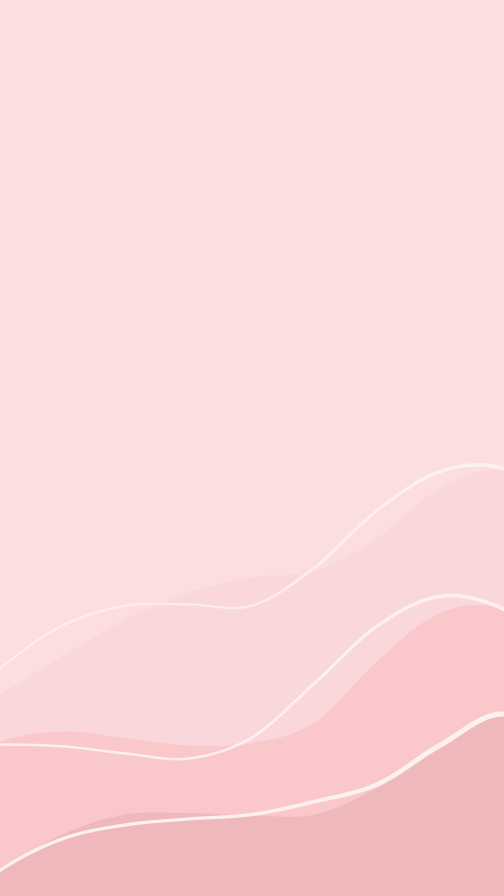
Write a Shadertoy shader that draws this background.

```glsl
#define BACKDROP vec3(0.992, 0.871, 0.875)
#define MAUVE    vec3(0.978, 0.843, 0.859)
#define ROSE     vec3(0.982, 0.780, 0.792)
#define CLAY     vec3(0.937, 0.725, 0.733)
#define RIBBON   vec3(0.993, 0.945, 0.943)
#define SPANS    8.0

// Evenly spaced crest heights, with one knot beyond each side
const float mauveCrest[11] = float[11](.186, .225, .268, .3086, .3385, .3555, .363, .400, .456, .4766, .4466);
const float roseCrest[11]  = float[11](.134, .172, .1836, .176, .168, .1705, .194, .263, .3164, .320, .271);
const float clayCrest[11]  = float[11](-.009, .027, .069, .091, .0925, .090, .091, .121, .165, .202, .167);
const float highRibbon[11] = float[11](.193, .254, .302, .324, .3255, .324, .367, .431, .474, .4766, .427);
const float midRibbon[11]  = float[11](.167, .169, .167, .159, .1535, .177, .238, .302, .3346, .320, .271);
const float lowRibbon[11]  = float[11](-.029, .0286, .064, .0794, .086, .091, .1055, .125, .169, .203, .160);

// Catmull-Rom curve: x is height, y is slope per canvas width
vec2 curve(float knots[11], float x) {
    float s = clamp(x, 0.0, 0.9999) * SPANS;
    int i = int(s);
    float t = s - float(i);
    float a = knots[i], b = knots[i + 1], c = knots[i + 2], d = knots[i + 3];
    float k1 = 0.5 * (c - a);
    float k2 = a - 2.5 * b + 2.0 * c - 0.5 * d;
    float k3 = 0.5 * (d - a) + 1.5 * (b - c);
    return vec2(b + t * (k1 + t * (k2 + t * k3)),
                SPANS * (k1 + t * (2.0 * k2 + 3.0 * t * k3)));
}

// Signed distance above a curve, in canvas heights
float distanceAbove(float knots[11], vec2 uv) {
    vec2 c = curve(knots, uv.x);
    float slope = c.y * iResolution.y / iResolution.x;
    return (uv.y - c.x) / sqrt(1.0 + slope * slope);
}

float coverage(float dist) {
    return clamp(0.5 - dist * iResolution.y, 0.0, 1.0);
}

void addHill(inout vec3 color, float knots[11], vec2 uv, vec3 tint) {
    color = mix(color, tint, coverage(distanceAbove(knots, uv)));
}

void addRibbon(inout vec3 color, float knots[11], vec2 uv, float halfWidth, float opacity) {
    float dist = abs(distanceAbove(knots, uv)) - halfWidth;
    color = mix(color, RIBBON, opacity * coverage(dist));
}

void mainImage(out vec4 fragColor, in vec2 fragCoord) {
    vec2 uv = fragCoord / iResolution.xy;
    float swell = smoothstep(0.4, 1.0, uv.x);
    vec3 color = BACKDROP;

    // Hills from back to front
    addHill(color, mauveCrest, uv, MAUVE);
    addHill(color, roseCrest, uv, ROSE);
    addHill(color, clayCrest, uv, CLAY);

    // Pale ribbons, thicker toward the right
    addRibbon(color, highRibbon, uv, mix(0.0012, 0.0020, swell), mix(0.8, 1.0, swell));
    addRibbon(color, midRibbon, uv, mix(0.0014, 0.0021, swell), 0.95);
    addRibbon(color, lowRibbon, uv, mix(0.0018, 0.0029, swell), 1.0);

    fragColor = vec4(color, 1.0);
}
```
